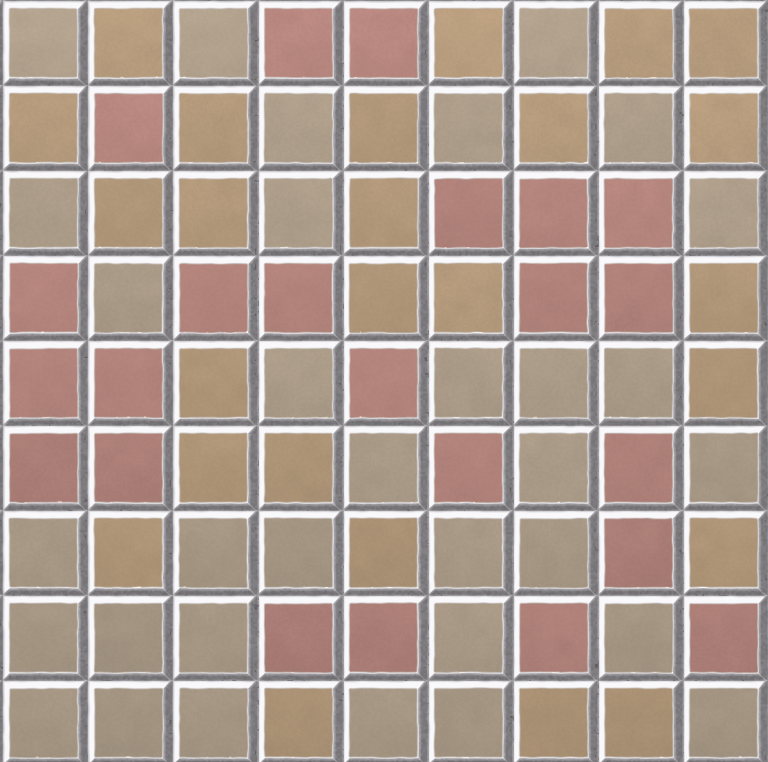
This texture is drawn by a WebGL 1 fragment shader. Its source:

```glsl
precision highp float;
uniform vec2 u_resolution;

float hash(vec2 p) {
  vec3 q = fract(vec3(p.xyx) * 0.1031);
  q += dot(q, q.yzx + 33.33);
  return fract((q.x + q.y) * q.z);
}

float noise(vec2 p) {
  vec2 i = floor(p), f = fract(p);
  f = f * f * (3.0 - 2.0 * f);
  return mix(mix(hash(i), hash(i + vec2(1.0, 0.0)), f.x),
             mix(hash(i + vec2(0.0, 1.0)), hash(i + vec2(1.0, 1.0)), f.x), f.y);
}

float roundBox(vec2 p, vec2 halfSize, float radius) {
  vec2 d = abs(p) - halfSize + radius;
  return length(max(d, 0.0)) + min(max(d.x, d.y), 0.0) - radius;
}

// Glaze: about a third each of pink, tan and greige
vec3 glazeColor(vec2 id) {
  float pick = hash(id + vec2(17.0, 41.0));
  vec3 pink = vec3(0.685, 0.505, 0.475);
  vec3 tan_ = vec3(0.685, 0.585, 0.470);
  vec3 greige = vec3(0.660, 0.600, 0.525);
  vec3 glaze = pick < 0.30 ? pink : (pick < 0.61 ? tan_ : greige);
  return glaze * (0.98 + 0.04 * hash(id + 7.3));
}

void main() {
  vec2 uv = gl_FragCoord.xy / u_resolution;

  // Nine by nine cells, y running downward
  vec2 grid = (vec2(uv.x, 1.0 - uv.y) - vec2(0.0045, 0.0015)) / vec2(0.1107, 0.1115);
  vec2 id = floor(grid);
  float soft = max(0.011, 9.0 / min(u_resolution.x, u_resolution.y));

  // Slightly uneven edges
  vec2 wobble = vec2(noise(grid * 9.0), noise(grid * 9.0 + 50.0)) - 0.5;
  vec2 f = fract(grid);
  vec2 g = f + 0.010 * wobble;

  // Bright bevel on the left and top, fading at its outer rim
  float rim = smoothstep(-0.012, 0.026, min(g.x, g.y));
  vec3 color = mix(vec3(0.73, 0.72, 0.74), vec3(0.975, 0.975, 0.985), rim);

  // Shaded bevel on the right and bottom, mitred at the corners
  float right = g.x - 0.880 - 0.9 * max(0.0, 0.092 - g.y);
  float bottom = g.y - 0.912 - 0.9 * max(0.0, 0.075 - g.x);
  float depth = max(right, bottom);
  float tone = mix(0.64, 0.485, smoothstep(0.008, 0.042, depth));
  tone -= 0.025 * smoothstep(-0.01, 0.01, bottom - right);
  float crease = 1.0 - smoothstep(0.0, 0.022, abs(right - bottom));
  tone += 0.10 * crease * step(0.0, min(right, bottom));
  tone += 0.15 * smoothstep(0.978, 1.0, max(g.x, g.y));
  tone += 0.07 * (noise(grid * 38.0) - 0.5);
  vec3 shade = tone * vec3(1.0, 0.985, 1.01);
  color = mix(color, shade, smoothstep(-soft, soft, depth));

  // Pale line around the glazed face
  vec2 shift = 0.006 * (vec2(hash(id + 3.1), hash(id + 9.7)) - 0.5);
  float face = roundBox(g - shift - vec2(0.470, 0.4935), vec2(0.395, 0.4015), 0.014);
  float wear = noise(grid * 14.0 + 20.0);
  vec3 paleLine = vec3(0.79, 0.765, 0.75) + 0.12 * (wear - 0.5);
  color = mix(color, paleLine, 1.0 - smoothstep(0.010 - soft, 0.010 + soft, face));

  // Glaze with a light falloff, mottling and fine grain
  vec3 glaze = glazeColor(id) * (0.955 + 0.09 * uv.y);
  glaze *= 1.0 + 0.035 * (noise(grid * 5.0) - 0.5) + 0.03 * (noise(grid * 45.0) - 0.5);
  glaze *= 1.015 - 0.03 * f.y;
  color = mix(color, glaze, 1.0 - smoothstep(-soft, soft, face));

  // Sparse dark specks in the joints and bright chips on lower edges
  float speck = smoothstep(0.86, 0.96, noise(grid * 26.0 + 80.0));
  color *= 1.0 - 0.22 * speck * smoothstep(0.05, 0.09, depth);
  float chip = smoothstep(0.85, 0.95, noise(grid * vec2(15.0, 30.0) + 130.0));
  float lowerEdge = 1.0 - smoothstep(0.0, 0.018, abs(g.y - 0.895));
  color += 0.16 * chip * lowerEdge * step(face, 0.015);

  gl_FragColor = vec4(clamp(color, 0.0, 1.0), 1.0);
}
```
